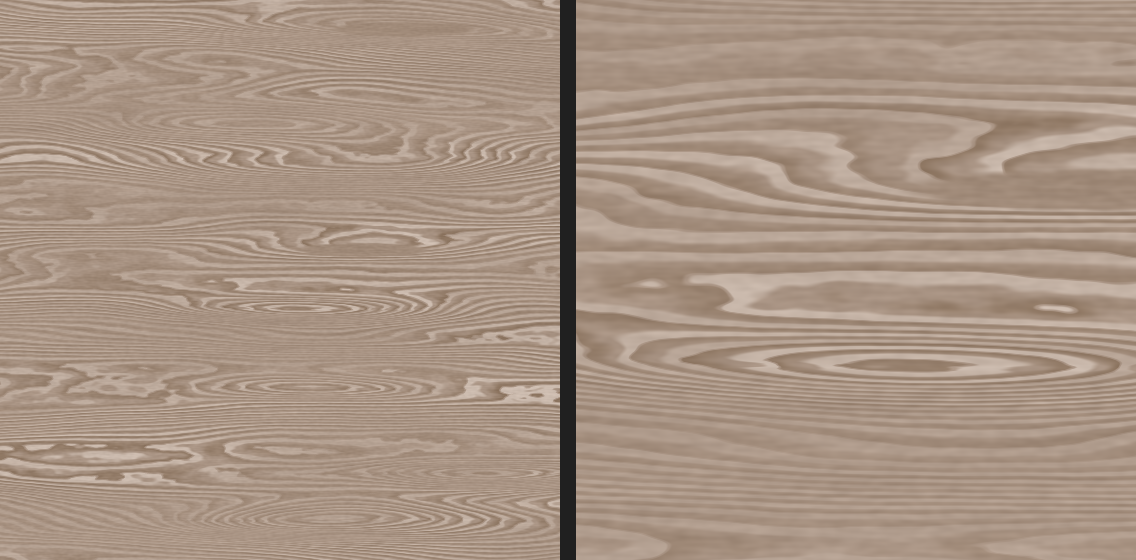
Left: the whole. Right: its middle third, enlarged.
Reproduce this texture procedurally as a Shadertoy shader.

```glsl
const vec3 BASE_WOOD = vec3(0.660, 0.577, 0.514);
const vec3 LIGHT_WOOD = vec3(0.795, 0.730, 0.680);
const vec3 DARK_WOOD = vec3(0.545, 0.452, 0.370);
const float RING_DENSITY = 80.0;    // rings per canvas height
const float WARP_BROAD = 12.0;      // bending of the rings, in rings
const float WARP_MEDIUM = 2.2;
const float WOBBLE = 0.55;          // ragged edges in the open figure
const int LENS_COUNT = 8;
const vec2 LENS_SIZE = vec2(0.28, 0.030);
const float LENS_HEIGHT = 8.0;
const float STREAK_STRENGTH = 0.030;
const float PORE_STRENGTH = 0.035;
const float TONE_STRENGTH = 0.020;

float hash(vec2 p) {
    vec3 q = fract(vec3(p.xyx) * 0.1031);
    q += dot(q, q.yzx + 33.33);
    return fract((q.x + q.y) * q.z);
}

float cornerSlope(vec2 cell, vec2 offset) {
    float angle = 6.2832 * hash(cell);
    return dot(vec2(cos(angle), sin(angle)), offset);
}

// Gradient noise, roughly -0.6 to 0.6
float noise(vec2 p) {
    vec2 i = floor(p), f = fract(p);
    vec2 u = f * f * f * (f * (f * 6.0 - 15.0) + 10.0);
    vec2 e = vec2(0.0, 1.0);
    float low = mix(cornerSlope(i, f), cornerSlope(i + e.yx, f - e.yx), u.x);
    float high = mix(cornerSlope(i + e.xy, f - e.xy), cornerSlope(i + e.yy, f - e.yy), u.x);
    return mix(low, high, u.y);
}

// Lens-shaped bumps: x is the ring lift, y the smooth heart
vec2 lenses(vec2 p) {
    vec2 sum = vec2(0.0);
    for (int i = 0; i < LENS_COUNT; i++) {
        float id = float(i);
        vec2 center = vec2(hash(vec2(id, 7.0)), (id + 0.2 + 0.6 * hash(vec2(id, 19.0))) / float(LENS_COUNT));
        vec2 d = (p - center) / (LENS_SIZE * mix(0.6, 1.25, hash(vec2(id, 31.0))));
        float r2 = dot(d, d);
        float hasHeart = step(0.65, hash(vec2(id, 43.0)));
        sum.x += LENS_HEIGHT * exp(-r2);
        sum.y += hasHeart * (1.0 - smoothstep(0.14, 0.24, r2));
    }
    return sum;
}

// Ring number as a smooth field
float ringField(vec2 p) {
    float rings = RING_DENSITY * p.y + lenses(p).x;
    rings += WARP_BROAD * noise(p * vec2(1.2, 9.0) + vec2(3.7, 1.3));
    rings += WARP_MEDIUM * noise(p * vec2(3.4, 25.0) + vec2(11.2, 40.6));
    return rings;
}

void mainImage(out vec4 fragColor, in vec2 fragCoord) {
    vec2 p = fragCoord / iResolution.y;

    // Ring field, rougher where the rings spread out
    float field = ringField(p);
    float probe = 0.003;
    float slope = abs(ringField(p + vec2(0.0, probe)) - field) / probe;
    float openness = 1.0 - smoothstep(15.0, 75.0, slope);
    float ragged = noise(p * vec2(17.0, 62.0)) + 0.5 * noise(p * vec2(44.0, 120.0) + 5.0);
    float rings = field + WOBBLE * ragged * (0.2 + 0.8 * openness);

    // Slim pale vein with a crisp side, then a dark rim fading out
    float t = fract(rings);
    float width = fwidth(rings);
    float edge = clamp(width, 0.05, 0.3);
    float veinStart = mix(0.40, 0.58, openness);
    float pale = smoothstep(veinStart, veinStart + 0.2, t) * (1.0 - smoothstep(1.0 - edge, 1.0, t));
    float rim = smoothstep(0.0, edge, t) * (1.0 - smoothstep(edge, mix(0.66, 0.48, openness), t));

    // Local contrast: calm bands, bold open figure, fade for the finest rings
    float bold = smoothstep(-0.3, 0.3, noise(p * vec2(1.2, 8.0) + 23.0));
    float contrast = mix(0.35, 1.0, bold) * mix(0.8, 1.0, openness);
    contrast *= mix(0.6, 1.2, hash(vec2(floor(rings), 3.0)));
    contrast *= 1.0 - 0.8 * smoothstep(0.32, 0.7, width);
    float heart = clamp(lenses(p + vec2(0.0, 0.002 * ragged)).y, 0.0, 1.0);
    contrast *= 1.0 - 0.9 * heart;

    vec3 color = mix(BASE_WOOD, LIGHT_WOOD, min(pale * contrast, 1.0));
    color = mix(color, DARK_WOOD, min(0.9 * rim * contrast, 1.0));
    color = mix(color, DARK_WOOD, 0.28 * heart);

    // Broad tone drift, long wisps and short fine pores
    float tone = noise(p * vec2(1.2, 11.0) + 61.0);
    float streaks = noise(p * vec2(7.0, 140.0) + 31.0);
    float pores = noise(p * vec2(60.0, 330.0)) + 0.6 * noise(p * vec2(130.0, 240.0) + 9.0);
    color += TONE_STRENGTH * tone + STREAK_STRENGTH * streaks + PORE_STRENGTH * pores;

    fragColor = vec4(color, 1.0);
}
```
